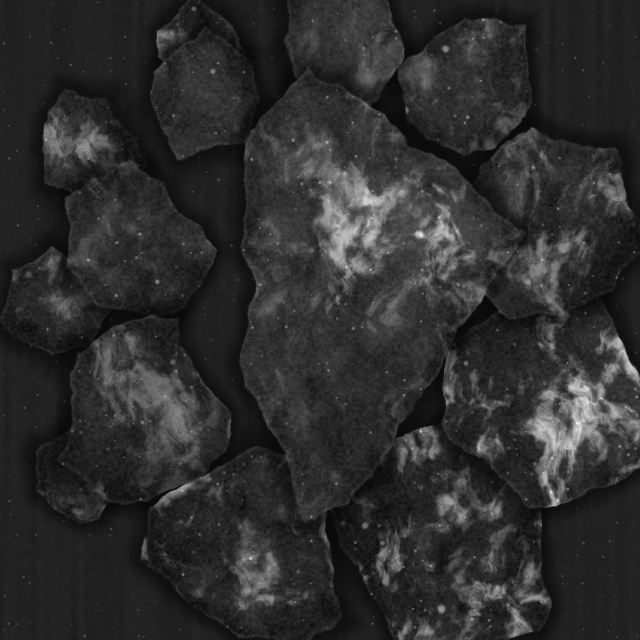
This texture is drawn by a three.js fragment shader. Its source:

```glsl
// Rough grey stones ringed around one large keystone on a dark dusty board.
varying vec2 vUv;

#define TAU 6.2831853
#define EDGE 0.002          // softness of stone outlines
#define WOBBLE 0.065        // roughness of stone outlines
#define BOARD_TONE 0.128
#define STONE_TONE 0.2
#define CRUST_GAIN 0.72     // brightness of mineral crust
#define GRAIN_GAIN 0.12
#define SHADOW_REACH 0.035
#define SHADOW_FLOOR 0.5
#define OUTER_COUNT 4.0
#define RING_COUNT 9.0

float hash(vec2 p) {
  vec3 q = fract(p.xyx * 0.1031);
  q += dot(q, q.yzx + 33.33);
  return fract((q.x + q.y) * q.z);
}

float noise(vec2 p) {
  vec2 i = floor(p), f = fract(p);
  f = f * f * (3.0 - 2.0 * f);
  return mix(mix(hash(i), hash(i + vec2(1, 0)), f.x),
             mix(hash(i + vec2(0, 1)), hash(i + vec2(1, 1)), f.x), f.y);
}

float fbm(vec2 p) {
  float sum = 0.0, amp = 0.5;
  for (int i = 0; i < 5; i++) {
    sum += amp * noise(p);
    p = mat2(0.8, 0.6, -0.6, 0.8) * p * 2.03 + 17.0;
    amp *= 0.5;
  }
  return sum;
}

vec2 heading(float a) { return vec2(cos(a), sin(a)); }

// Irregular seven-sided stone
float stoneDistance(vec2 p, float size, float seed) {
  float d = -1.0;
  for (int k = 0; k < 7; k++) {
    float side = float(k);
    float a = (side + 0.7 * hash(vec2(side, seed))) * TAU / 7.0;
    float reach = size * mix(0.76, 1.1, hash(vec2(seed, side + 9.0)));
    d = max(d, dot(p, heading(a)) - reach);
  }
  return d;
}

// Tall, slanted diamond in the middle
float keystoneDistance(vec2 p) {
  float right = max(dot(p, vec2(0.6, 0.8)) - 0.266, dot(p, vec2(0.866, -0.5)) - 0.179);
  float left = max(-p.x - 0.155, dot(p, vec2(-0.9, -0.45)) - 0.19);
  float ends = max(dot(p, vec2(-0.8, 0.6)) - 0.27, -p.y - 0.335);
  return max(max(right, left), ends);
}

// Scattered bright flecks, one per chosen cell
float flecks(vec2 p, float density) {
  vec2 cell = floor(p);
  vec2 centre = 0.3 + 0.4 * vec2(hash(cell + 3.0), hash(cell + 71.0));
  float radius = mix(0.1, 0.3, hash(cell + 29.0));
  float dotMask = 1.0 - smoothstep(radius * 0.3, radius, length(fract(p) - centre));
  return dotMask * step(1.0 - density, hash(cell)) * (0.4 + 0.6 * hash(cell + 13.0));
}

// Lay one stone over the scene; look holds tone, crust, cover, shadow
void layStone(inout vec4 look, float d, float tone, float crust) {
  float shadow = mix(SHADOW_FLOOR, 1.0, smoothstep(0.0, SHADOW_REACH, d));
  look.w *= shadow;
  float rim = smoothstep(-0.009, -0.001, d) * 0.045;
  float round = 1.0 - 0.2 * smoothstep(-0.04, 0.0, d);
  vec4 stone = vec4(tone * round + rim, crust, 1.0, 1.0);
  look = mix(look, stone, 1.0 - smoothstep(-EDGE, EDGE, d));
}

void main() {
  vec2 uv = vUv;
  vec2 warp = vec2(fbm(uv * 9.0), fbm(uv * 9.0 + 40.0)) - 0.48;
  vec2 p = uv + WOBBLE * warp - vec2(0.54, 0.53);

  // Board with faint upright streaks
  float streak = noise(uv * vec2(95.0, 3.0)) - 0.5;
  vec4 look = vec4(BOARD_TONE + 0.025 * streak, 0.0, 0.0, 1.0);

  // Small outer stones first, then the ring of larger ones
  for (int i = 0; i < 13; i++) {
    float n = float(i), ring = step(OUTER_COUNT, n);
    float a = mix(2.08 + 0.54 * n, -1.05 + 0.663 * (n - OUTER_COUNT), ring);
    vec2 dir = heading(a);
    vec2 q = p - dir * mix(vec2(0.46), vec2(0.33, 0.42), ring);
    float size = mix(0.082, 0.14 + 0.02 * dir.x - 0.04 * dir.y, ring);
    float chance = hash(vec2(n, 5.0));
    float fold = dot(q, heading(chance * TAU)) / size;
    float tone = STONE_TONE * (0.88 + 0.2 * chance) + 0.025 * fold - 0.04 * abs(fold);
    float crust = 0.35 + 0.25 * chance + 0.32 * cos(a + 1.05) * ring;
    layStone(look, stoneDistance(q * vec2(1.05, 0.95), size, n + 1.0), tone, crust);
  }

  // Keystone with a pale crust on its upper right face
  vec2 glow = p - vec2(0.1, 0.12);
  float face = exp(-dot(glow, glow) * 38.0);
  float dusk = smoothstep(0.02, 0.2, dot(p, vec2(0.8, -0.6)));
  layStone(look, keystoneDistance(p), STONE_TONE + 0.07 * face - 0.045 * dusk, 0.2 + 0.6 * face);

  // Mineral surface: coarse patches, fine crust, thin veins
  vec2 s = uv * vec2(1.15, 0.87) + 0.09 * warp;
  float body = fbm(s * 26.0);
  float patches = 0.6 * fbm(s * 15.0 + 7.0) + 0.4 * fbm(s * 62.0 + 3.0);
  float crustMask = smoothstep(0.45, 0.74, patches);
  float ridge = 1.0 - abs(2.0 * fbm(s * 11.0 + 90.0) - 0.96);
  float vein = smoothstep(0.95, 1.0, ridge) * smoothstep(0.44, 0.6, patches);
  float grain = 0.5 * (noise(uv * 210.0) + noise(uv * 430.0)) - 0.5;

  float stone = look.x * (0.55 + 0.93 * body) - 0.04 * look.y;
  stone += look.y * (CRUST_GAIN * crustMask + 0.16 * vein) + GRAIN_GAIN * grain;
  stone += 0.3 * flecks(uv * 75.0, 0.1) + 0.35 * flecks(uv * 31.0 + 8.0, 0.04);
  float board = look.x + 0.03 * grain + 0.2 * flecks(uv * 95.0, 0.07);
  float grey = mix(board, stone, look.z) * look.w;
  gl_FragColor = vec4(vec3(clamp(grey, 0.04, 0.92)), 1.0);
}
```
